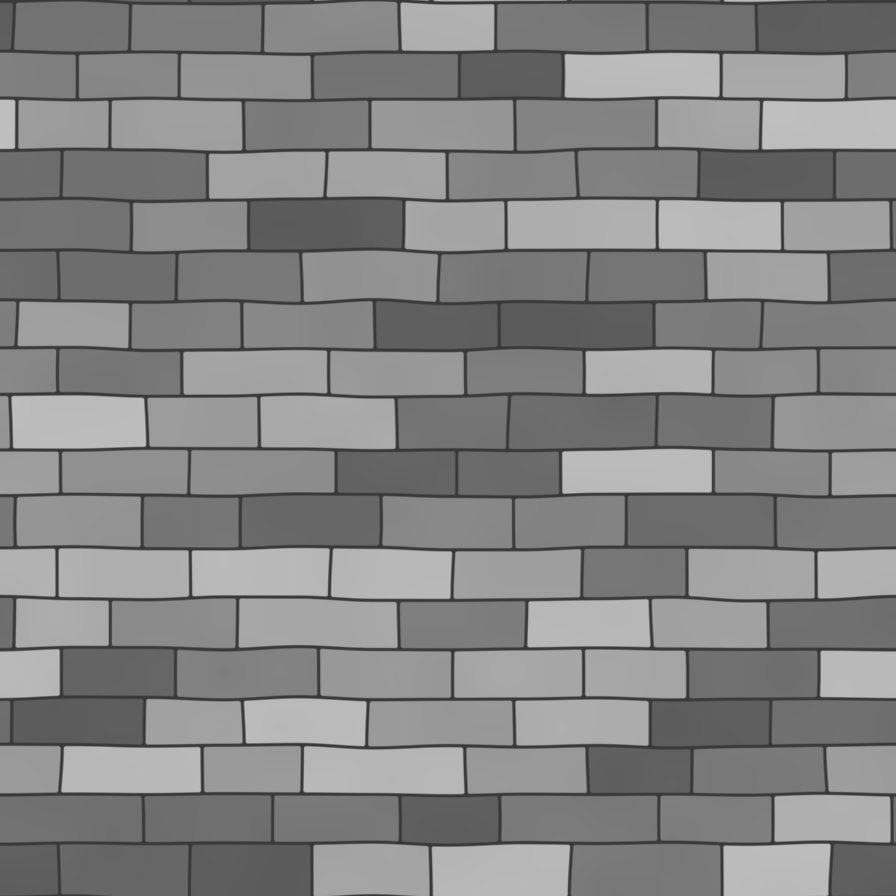
A Shadertoy shader for this texture:

```glsl
// Seamless grey brick wall: 18 courses of 7 bricks, every other course shifted
// by half a brick. Joints are jittered per brick and gently bent by tiling noise;
// each brick takes its own flat grey, with thin dark soft-edged mortar between.

const float COURSES = 18.0;
const float BRICKS = 7.0;
const float COURSE_JITTER = 0.065;
const float BRICK_JITTER = 0.15;
const float BEND = 0.0026;
const float CORNER_RADIUS = 0.0042;
const vec3 MORTAR = vec3(0.225);
const vec3 DARK_BRICK = vec3(0.36);
const vec3 LIGHT_BRICK = vec3(0.745);

float hash(vec2 p) {
    return fract(sin(dot(p, vec2(127.1, 311.7))) * 43758.5);
}

// Value noise that repeats after `period` lattice cells
float tilingNoise(vec2 p, float period, float seed) {
    vec2 cell = floor(p), f = fract(p);
    vec2 a = mod(cell, period) + seed;
    vec2 b = mod(cell + 1.0, period) + seed;
    f = f * f * (3.0 - 2.0 * f);
    return mix(mix(hash(a), hash(vec2(b.x, a.y)), f.x),
               mix(hash(vec2(a.x, b.y)), hash(b), f.x), f.y);
}

// Position of joint i, moved randomly off the regular spacing
float joint(float i, float period, float jitter, float seed) {
    return i + jitter * (2.0 * hash(vec2(mod(i, period), seed)) - 1.0);
}

// Returns the index of the span holding x, and the distance to its nearer joint
vec2 findSpan(float x, float period, float jitter, float seed) {
    float i = floor(x);
    if (x < joint(i, period, jitter, seed)) i -= 1.0;
    else if (x >= joint(i + 1.0, period, jitter, seed)) i += 1.0;
    float start = joint(i, period, jitter, seed);
    float end = joint(i + 1.0, period, jitter, seed);
    return vec2(mod(i, period), min(x - start, end - x));
}

// Distance inward from the brick outline, with slightly rounded corners
float roundedInset(vec2 inset, float radius) {
    return radius - length(max(radius - inset, 0.0));
}

void mainImage(out vec4 fragColor, in vec2 fragCoord) {
    vec2 uv = fragCoord / iResolution.xy;
    float pixel = 1.0 / min(iResolution.x, iResolution.y);

    // Bend the joints slightly
    vec2 bend = vec2(tilingNoise(uv * 12.0, 12.0, 3.0),
                     tilingNoise(uv * 12.0, 12.0, 41.0)) - 0.5;
    vec2 p = uv + 2.0 * BEND * bend;

    // Find the course, then the brick within it
    vec2 course = findSpan(p.y * COURSES, COURSES, COURSE_JITTER, 7.3);
    float shift = 0.5 * (1.0 - mod(course.x, 2.0));
    vec2 brick = findSpan(p.x * BRICKS - shift, BRICKS, BRICK_JITTER,
                          course.x + 19.7);

    // Grey per brick with faint shading
    float tone = hash(vec2(brick.x, course.x) + 5.2);
    vec3 color = mix(DARK_BRICK, LIGHT_BRICK, tone);
    color += 0.02 * (tilingNoise(uv * 16.0, 16.0, 73.0) - 0.5);

    // Mortar
    vec2 inset = vec2(brick.y / BRICKS, course.y / COURSES);
    float depth = roundedInset(inset, CORNER_RADIUS);
    float face = smoothstep(0.0006, 0.0022 + pixel * 0.6, depth);
    fragColor = vec4(mix(MORTAR, color, face), 1.0);
}
```
